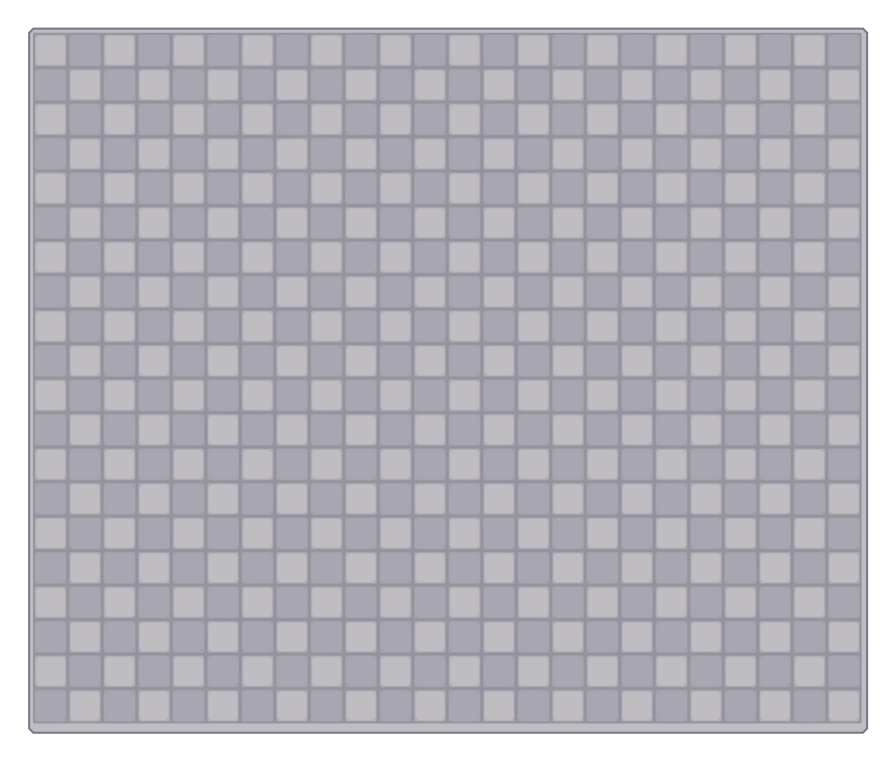
This pattern is drawn by a Shadertoy shader. Its source:

```glsl
// A framed checkerboard of 24 x 20 soft grey tiles on a white ground.
// Each cell is a rounded-box distance field with a rim and corner specks;
// layered sines tint the grout slightly, and a chamfered box forms the frame.

const vec2 GRID = vec2(24.0, 20.0);
const float CELLS_PER_HEIGHT = 22.03;      // canvas height measured in cells
const vec2 GRID_MARGIN = vec2(0.965, 1.07);
const vec2 FRAME_MIN = vec2(-0.15, -0.31);
const vec2 FRAME_MAX = vec2(24.2, 20.16);

const vec3 WHITE = vec3(1.0);
const vec3 LIGHT = vec3(0.75, 0.74, 0.76);
const vec3 MID = vec3(0.66, 0.65, 0.69);
const vec3 GROUT = vec3(0.58, 0.58, 0.62);
const vec3 OUTLINE = vec3(0.47, 0.48, 0.53);

float boxDistance(vec2 p, vec2 halfSize, float radius) {
    vec2 q = abs(p) - halfSize + radius;
    return length(max(q, 0.0)) + min(max(q.x, q.y), 0.0) - radius;
}

float chamferDistance(vec2 p, vec2 halfSize, float cut) {
    vec2 q = abs(p) - halfSize;
    return max(max(q.x, q.y), (q.x + q.y + cut) * 0.7071);
}

// Coverage of a shape, smoothed over at least one pixel.
float coverage(float d, float blur) {
    return clamp(0.5 - d / blur, 0.0, 1.0);
}

float layeredSines(vec2 p) {
    return 0.5 * sin(p.x * 1.7 + sin(p.y * 0.9))
         + 0.5 * sin(p.y * 2.1 + 1.3 * sin(p.x * 0.6));
}

vec3 groutColor(vec2 p) {
    return GROUT + vec3(0.008, 0.006, -0.008) * layeredSines(p);
}

vec3 tileColor(vec2 p, float pixel) {
    vec2 cell = floor(p);
    vec2 local = p - cell - 0.5;
    float isLight = mod(cell.x + cell.y, 2.0);
    vec3 face = mix(MID, LIGHT, isLight);
    vec3 rim = mix(MID, LIGHT, 0.25 * isLight);
    vec3 grout = groutColor(p);
    float soft = max(pixel, 0.05);

    // Grout, rim, then face
    vec3 color = mix(grout, rim, coverage(boxDistance(local, vec2(0.452), 0.06), soft));
    color = mix(color, face, coverage(boxDistance(local, vec2(0.42), 0.05), soft));

    // One speck near each corner
    float speck = length(abs(local) - 0.395) - 0.03;
    return mix(color, mix(face, grout, 0.5), 0.75 * coverage(speck, soft));
}

void mainImage(out vec4 fragColor, in vec2 fragCoord) {
    float pixel = CELLS_PER_HEIGHT / iResolution.y;
    vec2 p = fragCoord * pixel - GRID_MARGIN;

    // Chamfered frame: dark outline around a light band
    vec2 frameCenter = 0.5 * (FRAME_MIN + FRAME_MAX);
    vec2 frameHalf = 0.5 * (FRAME_MAX - FRAME_MIN);
    float frame = chamferDistance(p - frameCenter, frameHalf, 0.14);
    vec3 color = mix(WHITE, OUTLINE, coverage(frame, pixel));
    color = mix(color, LIGHT, coverage(frame + 0.06, pixel));

    // Tiled field, edged by a thin line of grout
    float field = boxDistance(p - 0.5 * GRID, 0.5 * GRID + 0.01, 0.04);
    vec2 inside = clamp(p, vec2(0.001), GRID - 0.001);
    color = mix(color, tileColor(inside, pixel), coverage(field, pixel));

    fragColor = vec4(color, 1.0);
}
```
